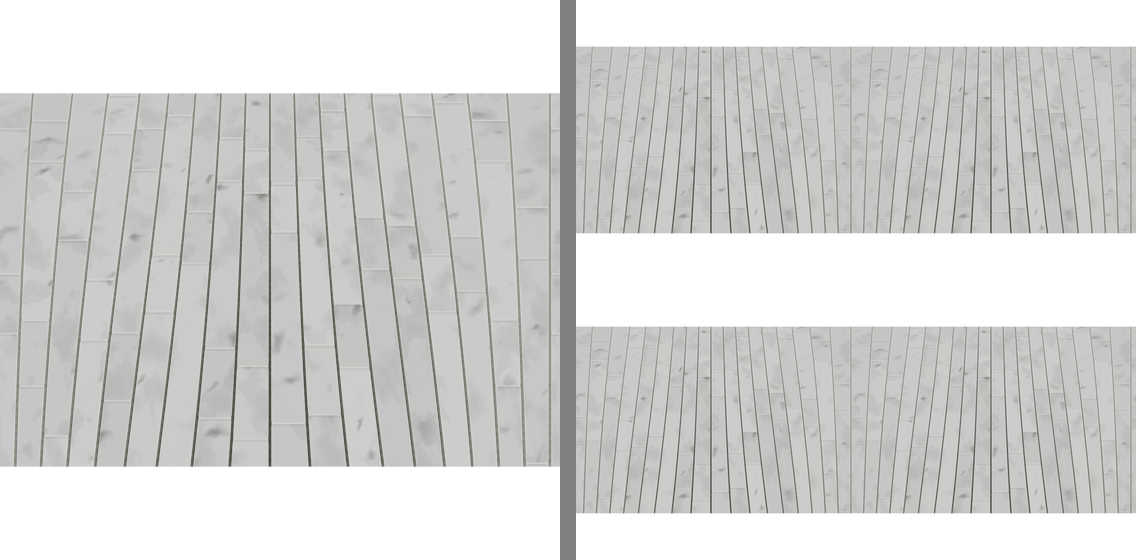
Left, the tile; right, the same tile 2 across and 2 down.
Give the GLSL for this texture, as a Shadertoy shader.

```glsl
const float TAU = 6.2831853;
const float STRIPS = 18.0;               // whole strips across the canvas
const float FAN = 0.26;                  // how far the strips spread toward the viewer
const float FAN_CENTRE = 0.482;
const float RECEDE = 0.34;               // shrinking toward the far end
const vec2 BAND = vec2(1.0, 5.0) / 6.0;  // bottom and top of the mosaic
const float PERIOD = 0.9;                // one long tile plus one short tile
const float SHORT_TILE = 0.22;
const float GAP = 0.0027;                // half widths, canvas units
const float JOINT = 0.0011;
const float CORNER = 0.006;

const vec3 PAPER = vec3(1.0);
const vec3 MARBLE = vec3(0.785, 0.785, 0.783);
const vec3 VEIN = vec3(0.44, 0.44, 0.43);
const vec3 GROUT = vec3(0.83, 0.83, 0.815);
const vec3 WALL = vec3(0.58, 0.58, 0.55);
const vec3 SHADOW = vec3(0.25, 0.25, 0.22);

vec2 hash2(vec2 p) {
    vec3 q = fract(vec3(p.xyx) * vec3(0.1031, 0.1030, 0.0973));
    q += dot(q, q.yzx + 33.33);
    return fract((q.xx + q.yz) * q.zy);
}

float layeredSines(vec2 p) {
    float sum = 0.0, amp = 0.5;
    for (int i = 0; i < 5; i++) {
        sum += amp * sin(p.x + 1.4 * sin(p.y));
        p = mat2(1.4, 1.1, -1.1, 1.4) * p + 2.3;
        amp *= 0.58;
    }
    return sum;
}

// Sparse slanted smudges around cellular feature points
float smudges(vec2 p) {
    vec2 cell = floor(p);
    float ink = 0.0;
    for (int j = -1; j <= 1; j++)
    for (int i = -1; i <= 1; i++) {
        vec2 c = cell + vec2(i, j);
        vec2 rnd = hash2(c + 71.0);
        vec2 d = c + hash2(c) - p;
        d = vec2(d.x + 0.5 * d.y, 1.7 * (d.y - 0.5 * d.x));
        float size = mix(0.16, 0.5, rnd.x);
        ink = max(ink, pow(rnd.y, 3.0) * smoothstep(size, 0.0, length(d)));
    }
    return ink;
}

float roundedBox(vec2 edge, float radius) {
    vec2 q = edge + radius;
    return length(max(q, 0.0)) + min(max(q.x, q.y), 0.0) - radius;
}

void mainImage(out vec4 fragColor, in vec2 fragCoord) {
    vec2 uv = fragCoord / iResolution.xy;
    float pixel = 1.0 / min(iResolution.x, iResolution.y);

    // Receding floor: far runs 0 to 1, depth is measured along the strips
    float far = clamp((uv.y - BAND.x) / (BAND.y - BAND.x), 0.0, 1.0);
    float w = 1.0 - RECEDE * far;
    float depth = far / w;
    float depthRate = 1.0 / ((BAND.y - BAND.x) * w * w);
    float soft = max(pixel, mix(0.0009, 0.0018, far));

    // Periodic fan keeps the side edges continuous
    float side = fract(uv.x - FAN_CENTRE + 0.5) - 0.5;
    float fan = FAN * (2.0 * far - 0.9);
    float u = STRIPS * (side + fan * sin(TAU * side) / TAU);
    float density = STRIPS * (1.0 + fan * cos(TAU * side));
    float strip = mod(floor(u), STRIPS);
    float across = fract(u) - 0.5;

    // Alternate long and short tiles, shifted per strip
    float run = depth / PERIOD + hash2(vec2(strip, 5.0)).x + strip * 0.382;
    float along = fract(run) * PERIOD;
    bool isShort = along < SHORT_TILE;
    float start = isShort ? 0.0 : SHORT_TILE;
    float end = isShort ? SHORT_TILE : PERIOD;
    vec2 seed = hash2(vec2(strip + 3.0, 2.0 * floor(run) + float(isShort)));

    float toSide = (0.5 - abs(across)) / density;
    float toTop = (end - along) / depthRate;
    float toEnd = min(toTop, (along - start) / depthRate);
    float gapWidth = GAP * mix(1.1, 0.75, far);
    float box = roundedBox(vec2(gapWidth - toSide, JOINT - toEnd), CORNER);

    // Marble: clouds, faint veins and smudges, different in every tile
    vec2 stone = vec2(across, depth * 10.0) + floor(seed * 90.0);
    float cloud = layeredSines(stone * vec2(2.1, 1.5));
    vec2 warp = 0.2 * vec2(cloud, layeredSines(stone.yx * 2.7 + 4.0));
    float ink = smudges(stone * vec2(0.9, 0.7) + warp);
    float vein = 1.0 - smoothstep(0.0, 0.16, abs(cloud - 0.35));
    vec3 tile = MARBLE + 0.035 * (seed.y - 0.5);
    tile -= 0.045 * smoothstep(0.0, 0.9, cloud);
    tile = mix(tile, VEIN, 0.07 * vein * seed.x + 0.75 * ink * (0.7 + 0.3 * cloud));

    // Worn rims: pale along the sides, shaded at the far end
    tile += 0.05 * smoothstep(0.003, 0.0, -box) * step(toSide, toEnd);
    tile -= 0.07 * smoothstep(0.006, 0.001, toTop);

    // Gaps: deep in the middle, side walls showing farther out
    float gapPos = (fract(u + 0.5) - 0.5) / (density * gapWidth);
    float wall = 1.7 * abs(side) + 0.6 * far * far + 0.1;
    wall += 0.35 * gapPos * sin(TAU * side) + 0.06 * sin(depth * 260.0);
    vec3 gap = mix(SHADOW, WALL, clamp(wall, 0.0, 1.0));
    float inGap = 1.0 - smoothstep(-soft, soft, toSide - gapWidth);
    vec3 filler = mix(GROUT, gap, inGap);

    vec3 color = mix(tile, filler, smoothstep(-soft, soft, box));
    float inBand = smoothstep(-pixel, pixel, min(uv.y - BAND.x, BAND.y - uv.y));
    fragColor = vec4(mix(PAPER, color, inBand), 1.0);
}
```
